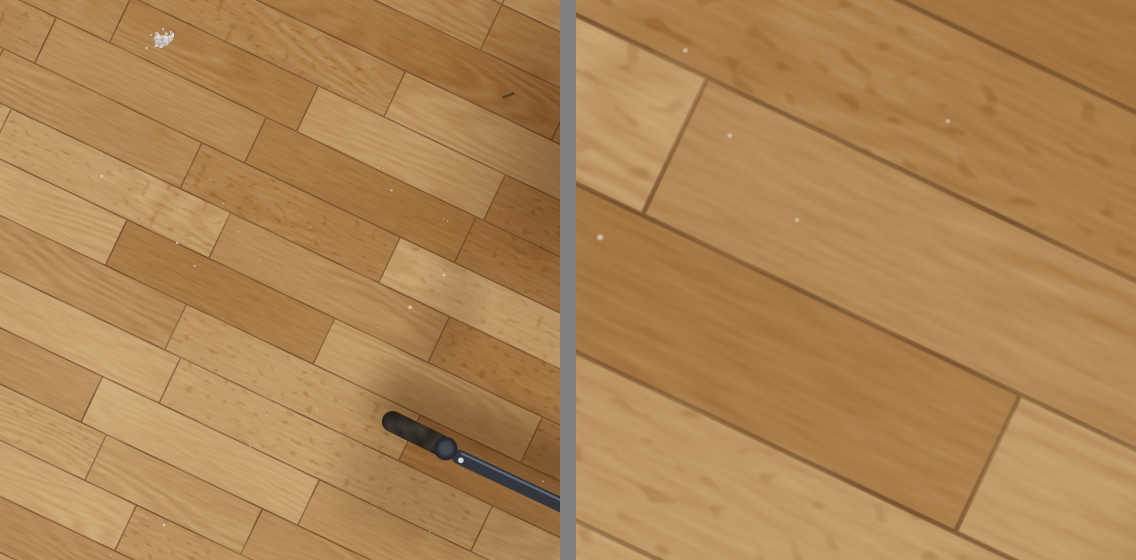
Left: the whole. Right: its middle third, enlarged.
Reproduce this texture procedurally as a three.js fragment shader.

```glsl
varying vec2 vUv;

float hash(vec2 p) {
  return fract(sin(dot(p, vec2(127.1, 311.7))) * 43758.5);
}

vec2 gradient(vec2 cell) {
  float angle = 6.2832 * hash(cell);
  return vec2(cos(angle), sin(angle));
}

float noise(vec2 p) {
  vec2 i = floor(p), f = fract(p);
  vec2 w = f * f * f * (f * (f * 6.0 - 15.0) + 10.0);
  vec2 e = vec2(0.0, 1.0);
  float low = mix(dot(gradient(i), f), dot(gradient(i + e.yx), f - e.yx), w.x);
  float high = mix(dot(gradient(i + e.xy), f - e.xy), dot(gradient(i + e.yy), f - e.yy), w.x);
  return mix(low, high, w.y);
}

float segment(vec2 p, vec2 a, vec2 b) {
  vec2 ab = b - a;
  return length(p - a - ab * clamp(dot(p - a, ab) / dot(ab, ab), 0.0, 1.0));
}

float cover(float d) {
  return 1.0 - smoothstep(-0.0012, 0.0012, d);
}

// Joint offset and plank length of each row, in plank widths
vec2 rowJoint(float row) {
  vec2 joints[14] = vec2[14](
    vec2(8.97, 5.0), vec2(4.45, 6.55), vec2(7.82, 5.6), vec2(2.31, 4.08),
    vec2(1.15, 4.58), vec2(0.47, 4.33), vec2(1.12, 4.78), vec2(4.12, 4.53),
    vec2(5.89, 5.1), vec2(6.24, 6.8), vec2(5.01, 4.73), vec2(5.57, 3.4),
    vec2(6.7, 5.0), vec2(9.0, 7.0));
  return joints[int(clamp(row, 0.0, 13.0))];
}

vec3 floorboards(vec2 board) {
  float row = floor(board.y);
  vec2 joint = rowJoint(row);
  float along = (board.x - joint.x) / joint.y;
  vec2 id = vec2(row, floor(along));

  // Rings, fibres and flecks, shifted for each plank
  vec2 grain = board + 17.0 * vec2(hash(id + 1.7), hash(id + 5.3));
  float warp = noise(grain * vec2(0.2, 0.9));
  float figure = smoothstep(-0.25, 0.35, noise(grain * vec2(0.3, 0.7) + 9.0));
  float rings = sin(6.2832 * (3.0 * grain.y + 6.0 * warp) + 2.0 * noise(grain * vec2(1.0, 4.0)));
  float fibre = noise(grain * vec2(1.5, 15.0)) + 0.6 * noise(grain * vec2(4.0, 27.0));
  float flecks = step(0.78, hash(id + 8.1)) * smoothstep(0.2, 0.5, noise(grain * vec2(5.0, 9.0)));

  float tone = 0.5 + 0.75 * (hash(id + 2.4) - 0.5) + 0.25 * (0.5 - vUv.x) + 0.12 * (0.5 - vUv.y);
  tone += 0.12 * rings * figure + 0.2 * fibre + 0.25 * noise(board * vec2(0.3, 0.6)) - 0.3 * flecks;
  vec3 wood = mix(vec3(0.63, 0.445, 0.245), vec3(0.79, 0.655, 0.46), clamp(tone, -0.25, 1.1));

  // Fine seams at the sides and ends
  float side = 0.5 - abs(fract(board.y) - 0.5);
  float end = (0.5 - abs(fract(along) - 0.5)) * joint.y;
  float wear = 0.6 + 0.4 * noise(board * 1.3);
  float seam = wear * max(1.0 - smoothstep(0.006, 0.026, side), 1.0 - smoothstep(0.006, 0.026, end));
  return mix(wood, vec3(0.4, 0.27, 0.15), seam);
}

float softShadow(vec2 p) {
  float corner = 0.75 * exp(-dot((p - vec2(1.02, 0.73)) * vec2(6.0, 4.0), (p - vec2(1.02, 0.73)) * vec2(6.0, 4.0)));
  float upper = 0.85 * (1.0 - smoothstep(0.0, 0.12, segment(p, vec2(0.73, 0.28), vec2(1.05, 0.14))));
  float lower = 0.4 * (1.0 - smoothstep(0.02, 0.14, segment(p, vec2(0.69, 0.14), vec2(0.95, 0.04))));
  float column = 0.35 * (1.0 - smoothstep(0.0, 0.1, segment(p, vec2(0.74, 0.29), vec2(0.83, 0.5))));
  return min(max(max(corner, upper), max(lower, column)), 1.0);
}

void main() {
  vec2 fromTop = vUv - vec2(0.0, 1.0);
  vec2 board = vec2(dot(fromTop, vec2(0.903, -0.429)), dot(fromTop, vec2(-0.429, -0.903))) / 0.0906;
  vec3 color = floorboards(board + vec2(0.0, 4.167));
  color *= mix(vec3(1.0), vec3(0.7, 0.64, 0.56), softShadow(vUv));

  // Scattered crumbs
  for (int i = 0; i < 26; i++) {
    vec2 seed = vec2(float(i), 3.7);
    vec2 center = vec2(hash(seed), hash(seed + 11.3));
    float radius = 0.001 + 0.003 * pow(hash(seed + 23.9), 4.0);
    color = mix(color, vec3(0.88, 0.85, 0.8), 0.75 * cover(length(vUv - center) - radius));
  }

  // Pale flake and dark twig
  vec2 flake = vUv - vec2(0.291, 0.93);
  float flakeEdge = length(flake * vec2(0.9, 1.2)) - 0.016 + 0.016 * noise(vUv * 90.0);
  vec3 flakeColor = vec3(0.8, 0.78, 0.78) + 0.3 * noise(vUv * 160.0);
  color = mix(color, flakeColor, 0.9 * cover(flakeEdge));
  float twig = segment(vUv, vec2(0.899, 0.826), vec2(0.916, 0.833)) - 0.002 - 0.002 * noise(vUv * 200.0);
  color = mix(color, vec3(0.3, 0.23, 0.12), cover(twig));

  // Cleaning tool: handle, head and pivot
  float handle = segment(vUv, vec2(0.82, 0.184), vec2(1.06, 0.071));
  float edgeLight = cover(abs(segment(vUv, vec2(0.825, 0.19), vec2(1.06, 0.079))) - 0.002);
  color = mix(color, mix(vec3(0.2, 0.21, 0.24), vec3(0.38, 0.41, 0.47), edgeLight), cover(handle - 0.013));
  float head = segment(vUv, vec2(0.701, 0.247), vec2(0.785, 0.206));
  vec3 headColor = vec3(0.2, 0.175, 0.155) + 0.1 * noise(vUv * 45.0) - 2.0 * (head - 0.01);
  color = mix(color, headColor, cover(head - 0.019));
  float pivot = length(vUv - vec2(0.796, 0.199));
  color = mix(color, mix(vec3(0.27, 0.28, 0.32), vec3(0.15, 0.15, 0.17), smoothstep(0.008, 0.019, pivot)), cover(pivot - 0.021));
  color = mix(color, vec3(0.82, 0.83, 0.85), cover(length(vUv - vec2(0.823, 0.178)) - 0.005));

  gl_FragColor = vec4(color, 1.0);
}
```
